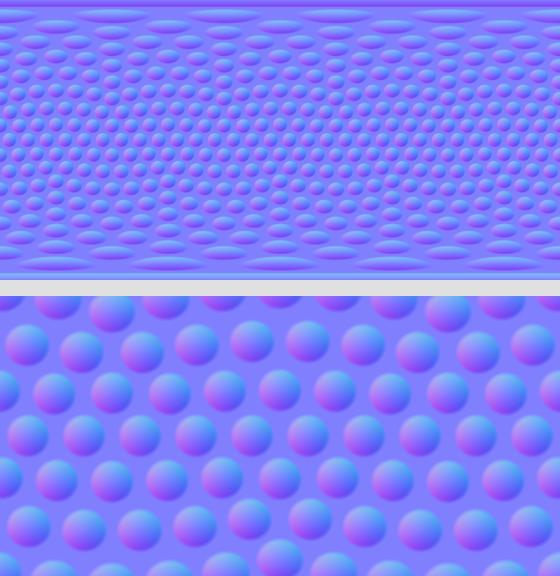
Top, the full canvas; bottom, a detail of the centre.
Reproduce this texture map procedurally as a WebGL 2 fragment shader.

```glsl
#version 300 es
precision highp float;
// Normal map of a dimpled ball, unrolled by longitude and latitude.
// Dimples sit on an icosahedron whose edges are split in six; the
// fivefold, mirror and pole-to-pole symmetries fold the ball to one wedge.
uniform vec2 u_resolution;
out vec4 fragColor;

const float PI = 3.14159265;
const float SECTOR = PI / 5.0;      // half of a fivefold sector
const float EDGE = 1.1071487;       // arc of one icosahedron edge
const float RADIUS = 0.082;         // dimple radius in radians

vec3 onSphere(float lon, float lat) {
    return vec3(cos(lat) * vec2(cos(lon), sin(lon)), sin(lat));
}

vec3 slerp(vec3 a, vec3 b, float t) {
    float angle = acos(clamp(dot(a, b), -1.0, 1.0));
    if (angle < 1e-4) return a;
    return (a * sin((1.0 - t) * angle) + b * sin(t * angle)) / sin(angle);
}

// Keeps the shorter offset (east, north) from a dimple centre to the point.
void keepNearest(vec3 centre, vec3 point, vec3 east, vec3 north, inout vec2 best) {
    vec2 offset = -vec2(dot(east, centre), dot(north, centre));
    if (dot(point, centre) > 0.0 && dot(offset, offset) < dot(best, best)) best = offset;
}

// Visits half a row of dimples between a point and its mirror image.
void visitRow(vec3 start, vec3 mirrorNormal, int steps,
              vec3 point, vec3 east, vec3 north, inout vec2 best) {
    vec3 end = reflect(start, mirrorNormal);
    for (int i = 0; i <= steps / 2; i++) {
        vec3 centre = slerp(start, end, float(i) / float(max(steps, 1)));
        keepNearest(centre, point, east, north, best);
    }
}

void main() {
    vec2 uv = gl_FragCoord.xy / u_resolution;
    float lon = uv.x * 2.0 * PI;
    float lat = (uv.y - 0.5) * PI;

    // Fold into the northern half of one mirrored sector
    float southTurn = lat < 0.0 ? SECTOR : 0.0;
    float local = mod(lon + southTurn + SECTOR, 2.0 * SECTOR) - SECTOR;
    vec2 unfold = vec2(local < 0.0 ? -1.0 : 1.0, lat < 0.0 ? -1.0 : 1.0);
    float a = abs(local), b = abs(lat);
    vec3 point = onSphere(a, b);
    vec3 east = vec3(-sin(a), cos(a), 0.0);
    vec3 north = cross(point, east);

    // Rows from the pole through the upper vertices to the equator
    vec3 pole = vec3(0.0, 0.0, 1.0);
    vec3 upper = onSphere(0.0, 0.5 * PI - EDGE);
    vec3 lower = onSphere(SECTOR, EDGE - 0.5 * PI);
    vec3 sectorMirror = vec3(-sin(SECTOR), cos(SECTOR), 0.0);
    vec2 best = vec2(1.0);
    for (int row = 0; row <= 9; row++) {
        bool isCap = row <= 6;
        float t = float(isCap ? row : row - 6) / 6.0;
        vec3 start = isCap ? slerp(pole, upper, t) : slerp(upper, lower, t);
        visitRow(start, sectorMirror, isCap ? row : 12 - row, point, east, north, best);
        if (!isCap) visitRow(start, vec3(0.0, 1.0, 0.0), row - 6, point, east, north, best);
    }

    // Bowl slope with a soft rim, flattened where longitude stretches
    vec2 bowl = best * unfold / RADIUS;
    vec2 slope = 0.62 * bowl * (1.0 - smoothstep(0.78, 1.05, length(bowl)));
    slope.x *= cos(lat);
    vec3 normal = normalize(vec3(-slope.x, slope.y, 1.0));
    fragColor = vec4(0.5 + 0.5 * normal, 1.0);
}
```
